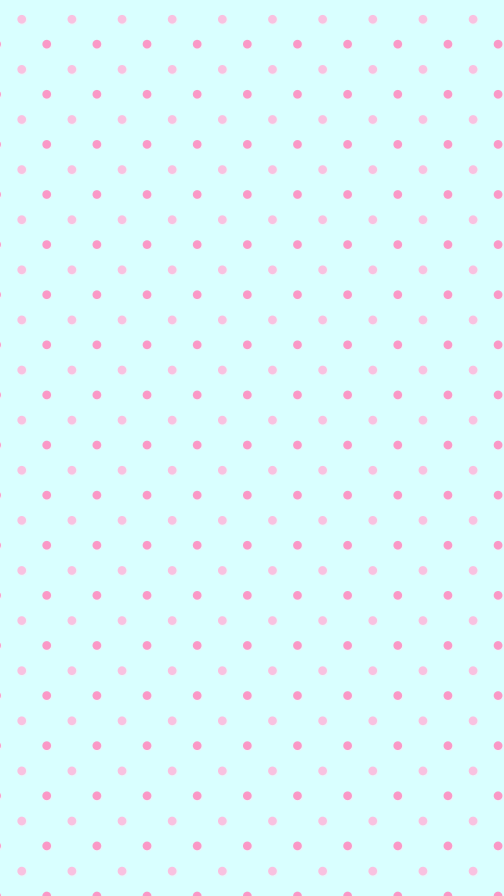
Write a WebGL 1 fragment shader that draws this pattern.

```glsl
precision highp float;
// Two staggered grids of small pink polka dots with faint pale rims on icy cyan.
uniform vec2 u_resolution;

// Lengths are fractions of the canvas width.
const vec2 PITCH = vec2(0.0995, 0.09942);
const float DOT_RADIUS = 0.0086;
const float RIM_RADIUS = 0.0095;
const vec2 RIM_OFFSET = vec2(0.0016, -0.0016);

const vec3 ICE = vec3(0.85, 1.0, 1.0);
const vec3 RIM = vec3(0.91, 0.96, 0.98);
const vec3 PALE_PINK = vec3(0.975, 0.755, 0.88);
const vec3 ROSE = vec3(0.98, 0.60, 0.78);

// Offset from the nearest centre of a grid that passes through origin.
vec2 gridOffset(vec2 p, vec2 origin) {
  return (fract((p - origin) / PITCH + 0.5) - 0.5) * PITCH;
}

// Antialiased coverage of a disc.
float disc(vec2 p, float radius, float pixel) {
  return clamp(0.5 - (length(p) - radius) / pixel, 0.0, 1.0);
}

// Lays one grid of rimmed dots over the base colour.
vec3 addDots(vec3 base, vec2 p, vec2 origin, vec3 dotColor, float pixel) {
  vec2 q = gridOffset(p, origin);
  vec3 color = mix(base, RIM, disc(q - RIM_OFFSET, RIM_RADIUS, pixel));
  return mix(color, dotColor, disc(q, DOT_RADIUS, pixel));
}

void main() {
  float pixel = 1.0 / u_resolution.x;
  vec2 p = gl_FragCoord.xy * pixel;

  vec3 color = addDots(ICE, p, vec2(0.0431, 0.0494), PALE_PINK, pixel);
  color = addDots(color, p, vec2(0.0927, 0.0), ROSE, pixel);
  gl_FragColor = vec4(color, 1.0);
}
```
